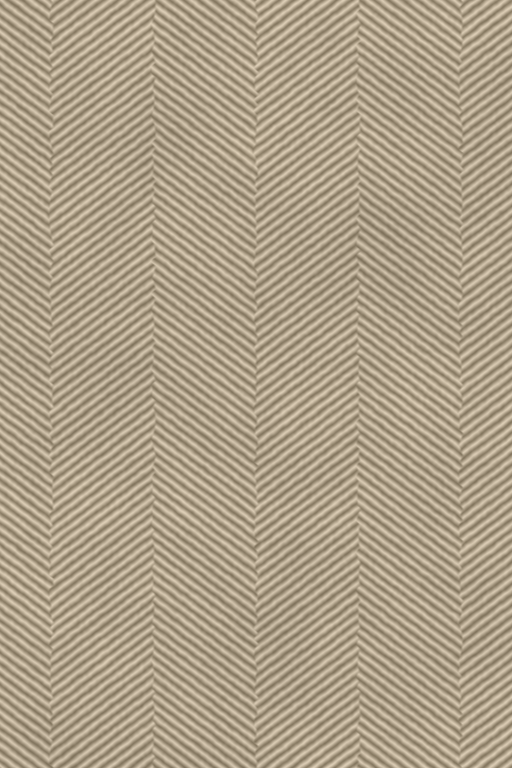
Give the GLSL for this texture, as a Shadertoy shader.

```glsl
// Herringbone twill cloth: five column widths of fine slanted beige and taupe ribs.

const float COLUMN_WIDTH = 0.2;     // in canvas widths
const float FIRST_SEAM = 0.0995;
const float RIBS_DOWN = 71.0;       // ribs over the canvas height
const float CANVAS_HEIGHT = 1.497;  // in canvas widths
const float RIB_SLOPE = 0.75;
const float SEAM_SHIFT = 0.35;      // step between columns, in ribs
const vec3 DARK_THREAD = vec3(0.515, 0.463, 0.373);
const vec3 LIGHT_THREAD = vec3(0.842, 0.785, 0.694);

float hash(vec2 cell) {
    vec3 q = fract(vec3(cell.xyx) * 0.1031);
    q += dot(q, q.yzx + 33.33);
    return fract((q.x + q.y) * q.z);
}

float valueNoise(vec2 p) {
    vec2 cell = floor(p);
    vec2 f = fract(p);
    f = f * f * (3.0 - 2.0 * f);
    float bottom = mix(hash(cell), hash(cell + vec2(1, 0)), f.x);
    float top = mix(hash(cell + vec2(0, 1)), hash(cell + vec2(1, 1)), f.x);
    return mix(bottom, top, f.y);
}

// Rib coordinate in one column; neighbours lean opposite ways.
float ribCoordinate(vec2 p, float column) {
    float odd = mod(column, 2.0);
    float lean = 1.0 - 2.0 * odd;
    float seam = FIRST_SEAM + COLUMN_WIDTH * (column + odd);
    float rise = RIB_SLOPE * lean * (p.x - seam);
    return (p.y - rise) * RIBS_DOWN / CANVAS_HEIGHT + SEAM_SHIFT * odd;
}

// Softened triangle wave, from 0 in the groove to 1 on the crest.
float ribProfile(float rib) {
    float wave = cos(6.28318 * rib);
    return 0.5 + 0.5 * mix(wave, asin(0.98 * wave) / 1.5708, 0.65);
}

void mainImage(out vec4 fragColor, in vec2 fragCoord) {
    vec2 p = fragCoord / iResolution.x;

    // Blend the two columns beside the nearest seam over an uneven join.
    float across = (p.x - FIRST_SEAM) / COLUMN_WIDTH;
    float nearestSeam = floor(across + 0.5);
    float seamDistance = across - nearestSeam;
    float seamWander = 0.05 * (valueNoise(vec2(nearestSeam * 7.0, p.y * 95.0)) - 0.5);
    float joinWidth = max(0.018, 0.7 / (iResolution.x * COLUMN_WIDTH));
    float side = smoothstep(-joinWidth, joinWidth, seamDistance + seamWander);

    // Slight unevenness in the spacing of the yarn.
    float wobble = 0.1 * (valueNoise(p * 80.0) - 0.5);
    float leftRib = ribCoordinate(p, nearestSeam - 1.0) + wobble;
    float rightRib = ribCoordinate(p, nearestSeam) + wobble;
    float crest = mix(ribProfile(leftRib), ribProfile(rightRib), side);

    // Small stitches along the ribs.
    float stitches = valueNoise(p * vec2(170.0, 150.0)) - 0.5;
    crest = clamp(crest + 0.14 * stitches, 0.0, 1.0);

    // Broad changes in shade across the cloth.
    float shade = valueNoise(p * 4.0 + 17.0) + 0.7 * valueNoise(p * 14.0 + 5.0) - 0.85;
    vec3 cloth = mix(DARK_THREAD, LIGHT_THREAD, crest) * (1.0 + 0.05 * shade);
    fragColor = vec4(cloth, 1.0);
}
```
